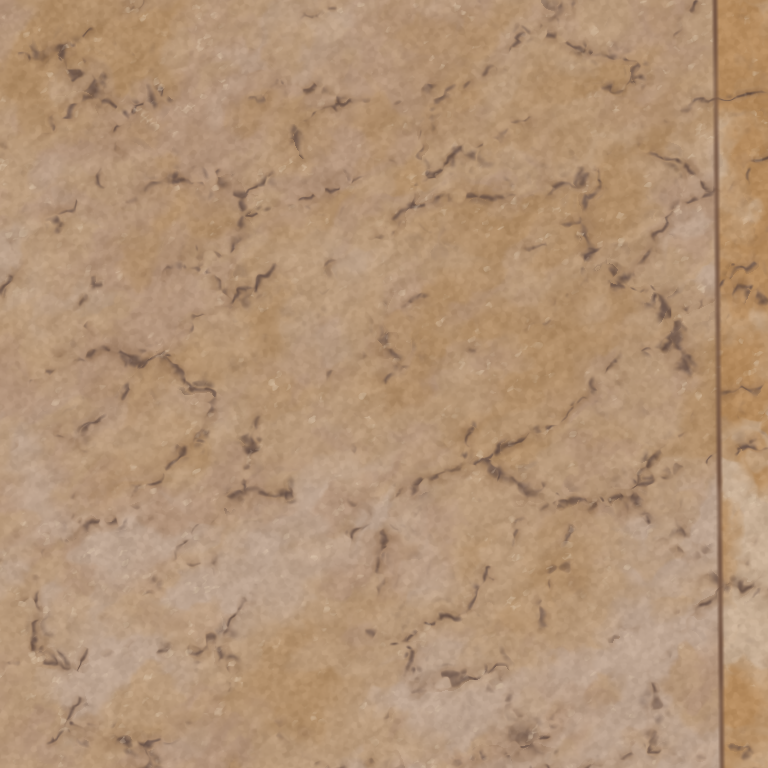
Write a Shadertoy shader that draws this texture.

```glsl
const vec3 TAN = vec3(0.724, 0.602, 0.480);
const vec3 OCHRE = vec3(0.690, 0.550, 0.402);
const vec3 PALE = vec3(0.735, 0.637, 0.560);
const vec3 ROSE = vec3(0.695, 0.572, 0.475);
const vec3 STAIN = vec3(0.575, 0.440, 0.330);
const vec3 PIT = vec3(0.400, 0.315, 0.280);
const vec3 GLINT = vec3(0.840, 0.755, 0.650);
const vec3 SLAB_OCHRE = vec3(0.705, 0.540, 0.365);
const vec3 SLAB_PALE = vec3(0.775, 0.675, 0.575);
const vec3 JOINT = vec3(0.450, 0.330, 0.260);

const float STREAK_ANGLE = 0.58;
const vec2 CLOUD_SCALE = vec2(4.0, 6.0);
const vec2 VEIN_SCALE = vec2(4.8, 9.0);
const float VEIN_WIDTH = 0.044;
const float CRUMB_SCALE = 72.0;
const float PIT_SCALE = 48.0;
const vec2 GLINT_SCALE = vec2(115.0, 160.0);
const float GRAIN_SCALE = 170.0;
const float GRAIN_STRENGTH = 0.045;
const float JOINT_HALF_WIDTH = 0.0046;

float hash(vec2 p) {
    vec3 q = fract(p.xyx * 0.1031);
    q += dot(q, q.yzx + 33.33);
    return fract((q.x + q.y) * q.z);
}

vec2 cellPoint(vec2 id) {
    return vec2(hash(id), hash(id + 57.0));
}

// Smooth cellular noise: random cell values blended by distance, centred on zero
float softCells(vec2 p) {
    vec2 base = floor(p);
    float sum = 0.0, power = 0.02;
    for (int y = -1; y <= 1; y++)
    for (int x = -1; x <= 1; x++) {
        vec2 id = base + vec2(x, y);
        vec2 d = id + cellPoint(id) - p;
        float w = max(1.0 - dot(d, d), 0.0);
        w *= w * w;
        sum += w * (hash(id + 113.0) - 0.5);
        power += w * w;
    }
    return sum / sqrt(power);
}

// Distance to the nearest point, distance to the cell border, cell value
vec3 cells(vec2 p) {
    vec2 base = floor(p), a = vec2(9.0), b = vec2(8.0);
    float value = 0.0;
    for (int y = -1; y <= 1; y++)
    for (int x = -1; x <= 1; x++) {
        vec2 id = base + vec2(x, y);
        vec2 d = id + cellPoint(id) - p;
        if (dot(d, d) < dot(a, a)) {
            b = a;
            a = d;
            value = hash(id + 71.0);
        } else if (dot(d, d) < dot(b, b)) b = d;
    }
    float border = (dot(b, b) - dot(a, a)) / (2.0 * length(b - a) + 1e-4);
    return vec3(length(a), border, value);
}

float clouds(vec2 p) {
    return 0.48 * softCells(p) + 0.40 * softCells(p * 2.3 + 9.0)
         + 0.36 * softCells(p * 5.1 + 23.0);
}

vec2 ragged(vec2 p) {
    vec2 coarse = vec2(softCells(p * 13.0), softCells(p * 13.0 + 31.0));
    vec2 fine = vec2(softCells(p * 60.0 + 5.0), softCells(p * 60.0 + 67.0));
    return p + 0.030 * coarse + 0.014 * fine;
}

void mainImage(out vec4 fragColor, in vec2 fragCoord) {
    vec2 uv = fragCoord / iResolution.y;
    float pixel = 1.0 / iResolution.y;
    float c = cos(STREAK_ANGLE), s = sin(STREAK_ANGLE);
    vec2 streak = vec2(c * uv.x + s * uv.y, c * uv.y - s * uv.x) + 4.0;
    vec2 rough = ragged(streak);

    // Clouded stone, paler towards the bottom
    float tone = clouds(rough * CLOUD_SCALE) + 0.22 * (uv.y - 0.5);
    float blush = clouds(rough * CLOUD_SCALE * 1.7 + 40.0);
    vec3 stone = mix(TAN, ROSE, smoothstep(-0.2, 0.3, blush));
    stone = mix(stone, OCHRE, smoothstep(0.02, 0.50, tone));
    stone = mix(stone, PALE, smoothstep(0.02, 0.42, -tone));

    // Neighbouring slab with stronger colour
    float jointX = mix(0.940, 0.931, uv.y);
    float side = uv.x - jointX;
    float slabTone = clouds(rough * 8.0 + 70.0) + 0.3 * (uv.y - 0.5);
    vec3 slab = mix(SLAB_PALE, SLAB_OCHRE, smoothstep(-0.4, 0.3, slabTone));
    stone = mix(stone, slab, smoothstep(-pixel, pixel, side));

    // Veins along cell borders: a faint stain, crumbled into short dark dashes
    float border = cells(rough * VEIN_SCALE).y;
    float patches = softCells(streak * 15.0 + 3.0) + 0.6 * softCells(streak * 5.0 + 50.0);
    float crumbs = softCells(streak * CRUMB_SCALE + 8.0);
    float halo = 1.0 - smoothstep(0.0, 0.15, border);
    float stain = halo * smoothstep(-0.1, 0.6, patches + 0.9 * crumbs);
    float crack = (1.0 - smoothstep(0.0, VEIN_WIDTH, border))
                * smoothstep(0.15, 0.85, patches + 1.3 * crumbs);
    stone = mix(stone, STAIN, 0.48 * stain);
    stone = mix(stone, PIT, 0.75 * crack);

    // Small pits, mostly gathered along the veins
    vec3 pit = cells(rough * PIT_SCALE + 19.0);
    float group = smoothstep(0.0, 0.4, patches) * (0.15 + 0.85 * halo);
    float radius = 0.25 + 0.35 * fract(pit.z * 37.0);
    float hole = (1.0 - smoothstep(0.0, radius, pit.x))
               * smoothstep(0.45, 0.70, pit.z) * group;
    stone = mix(stone, PIT, 0.85 * hole);

    // Streaked grain and tiny irregular light crystals
    float sparkle = smoothstep(0.32, 0.62, softCells(streak * GLINT_SCALE + 11.0))
                  * smoothstep(-0.20, 0.35, softCells(streak * 37.0 + 29.0));
    stone = mix(stone, GLINT, 0.50 * sparkle);
    float grain = softCells(uv * GRAIN_SCALE) + softCells(streak * vec2(42.0, 80.0));
    stone += GRAIN_STRENGTH * grain;

    // Soft joint between the slabs
    float joint = 1.0 - smoothstep(0.0, JOINT_HALF_WIDTH + pixel, abs(side));
    float wear = 0.9 + 0.4 * softCells(vec2(uv.y * 14.0, 2.0));
    stone = mix(stone, JOINT, joint * clamp(wear, 0.0, 1.0));

    fragColor = vec4(clamp(stone, 0.0, 1.0), 1.0);
}
```
